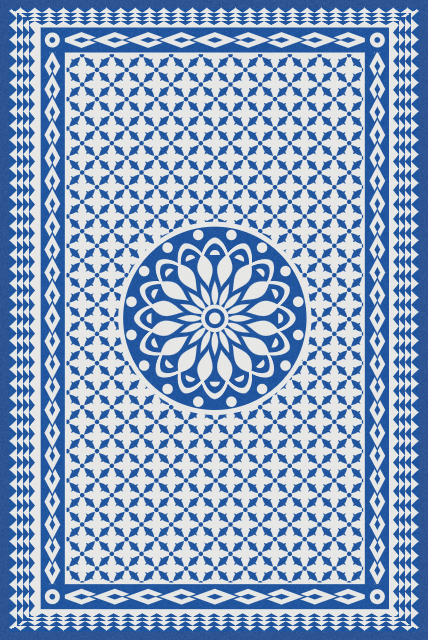
Write a WebGL 2 fragment shader that draws this pattern.

```glsl
#version 300 es
precision highp float;
uniform vec2 u_resolution;
out vec4 outColor;

const float PI = 3.14159265;
const float CANVAS_HEIGHT = 768.0;          // design units per canvas height
const vec3 PAPER = vec3(0.905, 0.905, 0.900);
const vec3 INK = vec3(0.130, 0.335, 0.620);
const vec3 MARGIN_INK = vec3(0.180, 0.330, 0.575);
const vec2 FRAME_HALF = vec2(246.0, 374.0);
const vec2 BAND_HALF = vec2(209.0, 349.0);
const vec2 CHAIN_HALF = vec2(195.0, 334.0);
const vec2 FIELD_HALF = vec2(180.0, 319.0);
const vec2 LEAF_CELL = vec2(17.8, 17.6);
const float TOOTH_PERIOD = 17.2;
const float TOOTH_ROWS = 4.0;
const float TOOTH_DEPTH = 0.84;
const float DISC_RADIUS = 110.0;
const float PETALS = 16.0;

float pixel;

float fill(float d) { return clamp(0.5 - d / pixel, 0.0, 1.0); }

float hash(vec2 p) {
  p = fract(p * vec2(0.1031, 0.1137));
  p += dot(p, p.yx + 33.33);
  return fract((p.x + p.y) * p.x * 91.7);
}

float noise(vec2 p) {
  vec2 i = floor(p), f = fract(p);
  f = f * f * (3.0 - 2.0 * f);
  return mix(mix(hash(i), hash(i + vec2(1, 0)), f.x),
             mix(hash(i + vec2(0, 1)), hash(i + 1.0), f.x), f.y);
}

float box(vec2 p, vec2 halfSize) {
  vec2 d = abs(p) - halfSize;
  return max(d.x, d.y);
}

float diamond(vec2 p, vec2 r) {
  return (abs(p.x) / r.x + abs(p.y) / r.y - 1.0) * r.x * r.y / length(r);
}

// Pointed petal along +x between two radii, widest where pow(t, bias) = 0.5
float petal(vec2 p, float start, float end, float width, float bias) {
  float t = clamp((p.x - start) / (end - start), 0.0, 1.0);
  float side = abs(p.y) - width * sin(PI * pow(t, bias));
  return max(side * 0.85, max(start - p.x, p.x - end));
}

// Folds the plane into one sector whose axis is +x
vec2 sector(vec2 p, float offset) {
  float stepAngle = 2.0 * PI / PETALS;
  float a = atan(p.x, p.y) + offset * stepAngle;
  a -= stepAngle * floor(a / stepAngle + 0.5);
  return length(p) * vec2(cos(a), sin(a));
}

// Rows of outward-pointing teeth, mitred at the corners
float teeth(vec2 p) {
  vec2 depth = (FRAME_HALF - abs(p)) / (FRAME_HALF - BAND_HALF);
  float t = min(depth.x, depth.y);
  float along = depth.x < depth.y ? p.y : p.x;
  float row = TOOTH_ROWS * pow(max(t, 0.0) / TOOTH_DEPTH, 1.15);
  float tri = abs(fract(along / TOOTH_PERIOD) - 0.5) - 0.5 * fract(row);
  float ink = fill(tri * TOOTH_PERIOD / 1.5);
  return t > TOOTH_DEPTH ? 1.0 : ink * step(0.0, t);
}

// Overlapping open links, stacked toward the middle of a side
float chain(vec2 p, float period, float limit) {
  float a = abs(p.x), k = floor(a / period + 0.5), white = 0.0;
  vec2 size = vec2(period * 0.66, 9.5);
  for (int i = 1; i >= -1; i--) {
    float n = max(k + float(i), 0.0);
    float d = diamond(vec2(a - n * period, p.y), size);
    float hole = diamond(vec2(a - n * period, p.y), size * 0.36);
    white *= 1.0 - fill(d - 1.8);
    white = max(white, fill(max(d, -hole)));
  }
  return white * fill(a - limit);
}

// Blue leaves on alternating diagonals, with dots where four tips meet
float leafField(vec2 p) {
  vec2 g = p / LEAF_CELL, id = floor(g);
  vec2 q = (g - id - 0.5) * LEAF_CELL;
  if (mod(id.x + id.y, 2.0) < 0.5) q.x = -q.x;
  vec2 d = vec2(q.x + q.y, q.x - q.y) * 0.7071;
  float leaf = petal(d, -9.2, 9.2, 3.5, 1.0);
  leaf = min(leaf, petal(d.yx, -6.2, 6.2, 2.0, 1.0));
  vec2 corner = floor(g + 0.5);
  float dotD = length((g - corner) * LEAF_CELL) - 2.7;
  if (mod(corner.x + corner.y, 2.0) < 0.5) dotD = 9.0;
  return fill(min(leaf, dotD));
}

float medallion(vec2 p) {
  float r = length(p);
  vec2 axis = sector(p, 0.0), between = sector(p, 0.5);
  float s = abs(atan(axis.y, axis.x)) * PETALS / PI;
  float arch = 80.0 + 17.0 * (1.0 - pow(s, 1.7));
  float white = fill((abs(r - arch + 3.5) - 3.5) / 1.3);
  white = max(white, fill(length(between - vec2(102.0, 0.0)) - 6.3));
  white = max(white, fill(petal(between, 38.0, 79.0, 9.0, 1.2)));
  white = max(white, fill(max(length(axis - vec2(76.0, 0.0)) - 6.0, 76.0 - axis.x)));
  white = max(white, fill(petal(axis, 15.0, 45.0, 4.0, 0.85)));
  white = max(white, fill(abs(r - 14.2) - 2.4));
  return max(white, fill(r - 7.0));
}

void main() {
  pixel = CANVAS_HEIGHT / u_resolution.y;
  vec2 p = (gl_FragCoord.xy - 0.5 * u_resolution) * pixel;
  vec2 c = p - vec2(1.0, 2.0);

  // Toothed frame and chain band
  float white = teeth(p - vec2(0.0, 1.0));
  vec2 m = abs(c);
  float links = max(chain(vec2(c.x, m.y - CHAIN_HALF.y), 40.0, 180.0),
                    chain(vec2(c.y, m.x - CHAIN_HALF.x), 27.5, 319.0));
  float ring = length(m - CHAIN_HALF);
  links = max(links, fill(abs(ring - 6.2) - 2.8));
  white = mix(white, links, fill(box(c, BAND_HALF)));

  // Leaf field and central disc
  float leaves = leafField(p - vec2(2.0, 1.0)) * fill(box(c, FIELD_HALF - 2.0));
  leaves *= 1.0 - fill(length(c) - DISC_RADIUS - 6.0);
  white = mix(white, 1.0 - leaves, fill(box(c, FIELD_HALF)));
  white = mix(white, medallion(c), fill(length(c) - DISC_RADIUS));

  // Printed grain
  float grain = noise(p * 0.8 + 400.0) - 0.5;
  vec3 ink = mix(MARGIN_INK, INK, fill(box(p, FRAME_HALF)));
  ink += 0.05 * grain;
  vec3 color = mix(ink, PAPER + 0.015 * grain, white);
  outColor = vec4(color, 1.0);
}
```
